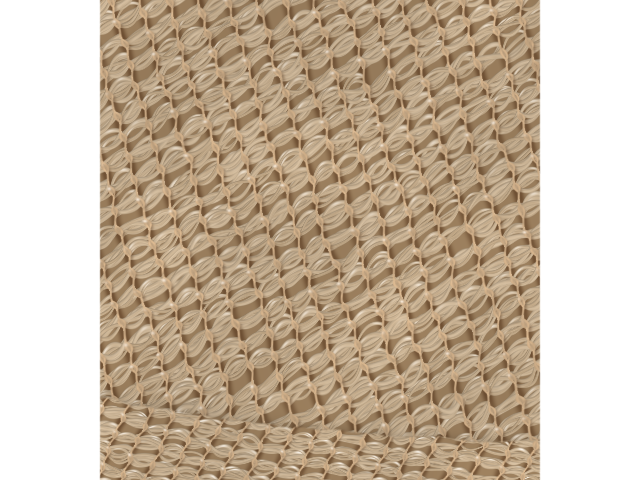
This texture is drawn by a WebGL 1 fragment shader. Its source:

```glsl
precision highp float;
uniform vec2 u_resolution;

const float HALF_WIDTH = 0.4583;             // cloth half width, in canvas heights
const vec2 PITCH = vec2(0.058, 0.0455);      // chain spacing, stitch length
const vec2 CHAIN_ORIGIN = vec2(0.0156, -0.002);
const float TILT = 0.29;
const float HEM_TILT = -0.42;
const float HEM_SCALE = 0.82;
const float ROW_SHEAR = 0.12;
const float STRAND_WIDTH = 0.092;
const float FAN_SPREAD = 0.29;
const float THREAD_WIDTH = 0.04;
const int STRANDS = 8;
const vec3 PAPER = vec3(1.0);
const vec3 HOLE = vec3(0.42, 0.30, 0.19);
const vec3 SHADOW = vec3(0.60, 0.49, 0.36);
const vec3 STRAND_DARK = vec3(0.71, 0.61, 0.48);
const vec3 STRAND_LIGHT = vec3(0.84, 0.755, 0.64);
const vec3 THREAD = vec3(0.82, 0.69, 0.54);
const vec3 GLINT = vec3(0.97, 0.94, 0.90);

float hash(vec2 p) {
  vec3 q = fract(vec3(p.xyx) * vec3(0.1031, 0.1030, 0.0973));
  q += dot(q, q.yzx + 33.33);
  return fract((q.x + q.y) * q.z);
}

float noise(vec2 p) {
  vec2 i = floor(p), f = fract(p);
  f = f * f * (3.0 - 2.0 * f);
  return mix(mix(hash(i), hash(i + vec2(1.0, 0.0)), f.x),
             mix(hash(i + vec2(0.0, 1.0)), hash(i + 1.0), f.x), f.y);
}

// Maps the canvas to stitches: x counts chains, y counts knots
vec2 stitchSpace(vec2 p, float angle, float scale) {
  float c = cos(angle), s = sin(angle);
  p -= CHAIN_ORIGIN;
  vec2 cell = vec2(c * p.x + s * p.y, c * p.y - s * p.x) / (PITCH * scale);
  cell.y -= ROW_SHEAR * cell.x;
  vec2 wobble = vec2(noise(cell * 0.7 + 40.0), noise(cell * 0.7 + 80.0)) - 0.5;
  return cell + wobble * vec2(0.22, 0.3);
}

// Fans of flat strands, pinched at the knots on either side
vec3 weft(vec2 cell, float blur, float gloss) {
  vec2 id = floor(cell);
  float u = cell.x - id.x;
  float arch = 4.0 * u * (1.0 - u);
  float depth = 0.6 + 0.4 * noise(cell * 1.3 + 17.0);
  vec3 color = mix(SHADOW, HOLE, depth * (1.0 - smoothstep(0.25, 0.9, arch)));
  for (int j = 0; j < 2; j++) {
    float row = id.y + float(j);
    for (int k = 0; k < STRANDS; k++) {
      vec2 seed = vec2(id.x + 100.0, row * float(STRANDS) + float(k) + 900.0);
      float a = hash(seed), b = hash(seed + 31.7);
      float c = hash(seed + 67.3), tone = hash(seed + 113.9);
      float center = row + mix(-0.14 + (a - 0.5) * 2.0 * FAN_SPREAD,
                               0.14 + (b - 0.5) * 2.0 * FAN_SPREAD, u)
                   + arch * (c - 0.5) * 0.75;
      float across = (cell.y - center) / (STRAND_WIDTH * (0.75 + 0.55 * tone));
      float edge = blur / STRAND_WIDTH;
      float cover = 1.0 - smoothstep(1.0 - edge, 1.0 + edge, abs(across));
      float fibre = noise(vec2(u * 4.0 + a * 50.0, across * 2.5 + b * 90.0));
      vec3 strand = mix(STRAND_DARK, STRAND_LIGHT, 0.55 * tone + 0.45 * fibre);
      strand *= 1.0 - 0.13 * across * across - 0.07 * across;
      float along = (u - 0.15 - 0.7 * b) / 0.16;
      float shine = smoothstep(0.68, 1.0, c) * exp(-along * along - 3.0 * across * across);
      strand = mix(strand, GLINT, shine * gloss);
      color = mix(color, strand, cover);
    }
  }
  return color;
}

// Thin looped thread with a knot at every stitch
vec3 chain(vec3 color, vec2 cell, float blur) {
  vec2 knotId = floor(cell + 0.5);
  vec2 q = cell - knotId;
  q.x += 0.035 * sin(6.2832 * cell.y) + 0.05 * (noise(vec2(knotId.x * 7.0, cell.y)) - 0.5);
  float loopOpen = 0.085 * max(0.0, cos(6.2832 * (q.y + 0.06)));
  float dist = abs(abs(q.x) - loopOpen);
  float shade = exp(-pow((q.x - 0.07) / 0.09, 2.0)) * (0.5 + 0.5 * cos(6.2832 * (q.y + 0.3)));
  color = mix(color, HOLE, 0.45 * shade);
  float knot = 1.0 - smoothstep(0.75, 1.2, length((q + vec2(0.01, 0.02)) / vec2(0.12, 0.17)));
  color = mix(color, THREAD * 0.91, knot * 0.8);
  float line = 1.0 - smoothstep(THREAD_WIDTH - blur, THREAD_WIDTH + blur, dist);
  vec3 thread = THREAD * (0.91 + 0.16 * noise(cell * vec2(9.0, 6.0)));
  color = mix(color, thread, line * 0.9);
  float spark = exp(-dot(q + vec2(0.05, -0.08), q + vec2(0.05, -0.08)) * 180.0);
  return mix(color, GLINT, spark * smoothstep(0.35, 1.0, hash(knotId + 300.0)) * 0.75);
}

vec3 knit(vec2 p, float angle, float scale, float pixel, float gloss) {
  vec2 cell = stitchSpace(p, angle, scale);
  float blur = 0.75 * pixel / (PITCH.y * scale);
  return chain(weft(cell, blur, gloss), cell, blur);
}

void main() {
  float pixel = 1.0 / u_resolution.y;
  vec2 p = (gl_FragCoord.xy - 0.5 * u_resolution) * pixel;

  // Main cloth and the folded hem along the bottom
  vec3 cloth = knit(p, TILT, 1.0, pixel, 0.65);
  vec3 hem = knit(p, HEM_TILT, HEM_SCALE, pixel, 1.0);
  float hemLine = -0.395 - 0.095 * p.x + 0.1 * p.x * p.x + 0.012 * (noise(p * 28.0 + 60.0) - 0.5);
  float above = p.y - hemLine;
  cloth *= 1.0 - 0.14 * exp(-max(above, 0.0) / 0.012);
  vec3 color = mix(hem, cloth, smoothstep(-0.004, 0.004, above));

  // Broad unevenness of the light
  color *= 0.96 + 0.08 * noise(p * 6.0 + 20.0);
  float inside = 1.0 - smoothstep(-pixel, pixel, abs(p.x) - HALF_WIDTH);
  gl_FragColor = vec4(mix(PAPER, color, inside), 1.0);
}
```
